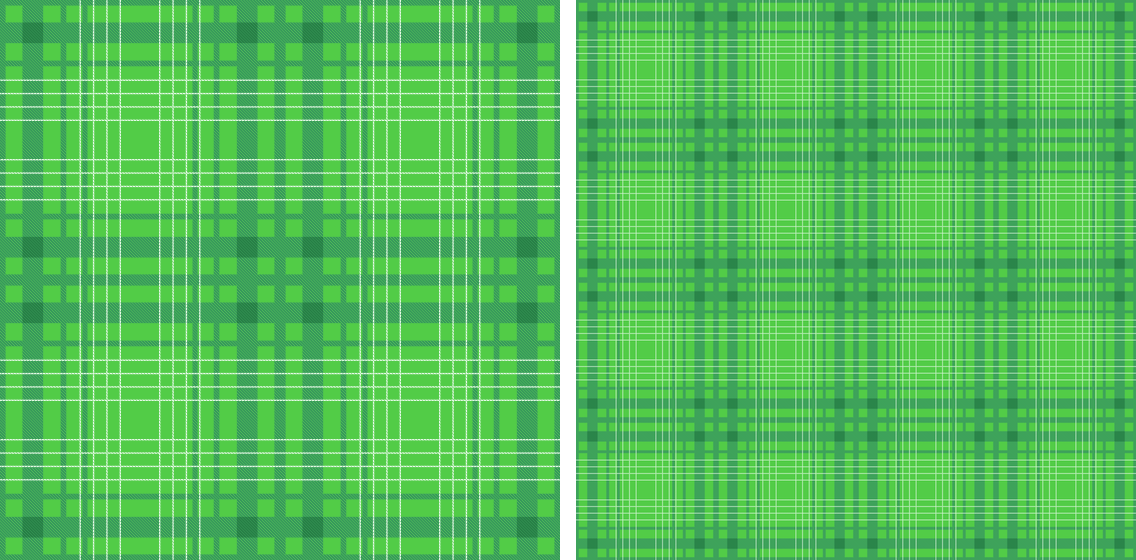
Left, the tile; right, the same tile 2 across and 2 down.
Give the GLSL for this pattern, as a WebGL 1 fragment shader.

```glsl
precision highp float;
// Green tartan: mirrored twill bands with pale stitched lines.

uniform vec2 u_resolution;

#define REPEATS 2.0
#define TWILL_COUNT 192.0
#define TWILL_GAP 0.28
#define LINE_START 0.2865
#define LINE_STEP 0.0477
#define LINE_HALF_WIDTH 0.0025
#define GROUND vec3(0.32, 0.80, 0.28)
#define BAND vec3(0.21, 0.59, 0.36)
#define BAND_GAP vec3(0.32, 0.76, 0.34)
#define CROSSING vec3(0.15, 0.49, 0.27)
#define CROSSING_GAP vec3(0.21, 0.60, 0.34)
#define THREAD vec3(0.94, 0.99, 0.95)

// Antialiased coverage of a stripe around a centre
float stripe(float position, float center, float halfWidth, float pixel) {
  return clamp((halfWidth - abs(position - center)) / pixel + 0.5, 0.0, 1.0);
}

// Distance to the nearest tile edge, so each repeat is mirrored
vec2 mirrorTile(vec2 uv) {
  vec2 cell = fract(uv * REPEATS);
  return min(cell, 1.0 - cell);
}

float wideBand(float position, float pixel) {
  return stripe(position, 0.1172, 0.0370, pixel);
}

float narrowBands(float position, float pixel) {
  float edgeBand = stripe(position, 0.0, 0.0200, pixel);
  return max(edgeBand, stripe(position, 0.2266, 0.0102, pixel));
}

// Four evenly spaced thin lines
float threadLines(float position, float pixel) {
  float coverage = 0.0;
  for (int i = 0; i < 4; i++) {
    float center = LINE_START + float(i) * LINE_STEP;
    coverage = max(coverage, stripe(position, center, LINE_HALF_WIDTH, pixel));
  }
  return coverage;
}

// Diagonal weave: 1 in the gaps between threads
float twillGap(vec2 uv, float pixel) {
  float phase = fract((uv.x + uv.y) * TWILL_COUNT);
  return stripe(phase, 0.5, 0.5 * TWILL_GAP, max(pixel * TWILL_COUNT, 0.05));
}

void main() {
  vec2 uv = gl_FragCoord.xy / u_resolution;
  float pixel = 1.0 / min(u_resolution.x, u_resolution.y);
  float tilePixel = pixel * REPEATS;
  vec2 p = mirrorTile(uv);

  // Bands, with one extra narrow stripe running vertically
  vec2 wide = vec2(wideBand(p.x, tilePixel), wideBand(p.y, tilePixel));
  float narrow = max(narrowBands(p.x, tilePixel), narrowBands(p.y, tilePixel));
  narrow = max(narrow, stripe(p.x, 0.3034, 0.0091, tilePixel));
  float bands = max(narrow, max(wide.x, wide.y));

  // Woven colours
  float gap = twillGap(uv, pixel);
  vec3 color = mix(GROUND, mix(BAND, BAND_GAP, gap), bands);
  color = mix(color, mix(CROSSING, CROSSING_GAP, gap), wide.x * wide.y);

  // Stitched lines, broken by the weave
  float threads = max(threadLines(p.x, tilePixel), threadLines(p.y, tilePixel));
  color = mix(color, THREAD, threads * mix(0.95, 0.35, gap));

  gl_FragColor = vec4(color, 1.0);
}
```
